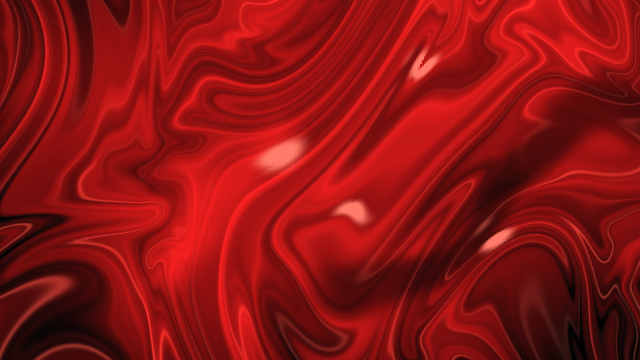
A WebGL 2 fragment shader for this background:

```glsl
#version 300 es
precision highp float;
// Glossy red marbled liquid: layered sines fold the plane, and the folded
// coordinate is striped into soft bands and thin bright contour lines.
// Broad light, a dark channel and a few wet highlights shade the result.
uniform vec2 u_resolution;
out vec4 fragColor;

// Fold the plane with sines of rising frequency, turning between layers.
vec2 foldPlane(vec2 p) {
    p *= vec2(1.15, 0.85);
    float k = 4.2;
    for (int i = 0; i < 6; i++) {
        float n = float(i);
        p += 0.95 / k * sin(k * p.yx + vec2(1.3 + 1.7 * n, 4.1 + 2.9 * n));
        p = mat2(0.92, 0.39, -0.39, 0.92) * p;
        k *= 1.42;
    }
    // Undo the accumulated turn so that streaks lean upright.
    return mat2(-0.74, -0.67, 0.67, -0.74) * p;
}

float flowAt(vec2 q) {
    return q.x + 0.12 * sin(4.0 * q.y);
}

// Lopsided stripe that fades out before it gets finer than the pixel grid.
float stripe(float phase) {
    float rate = fwidth(phase);
    return sin(phase + 0.8 * sin(phase)) * exp(-0.3 * rate * rate);
}

// Thin line at each half turn of the phase, never thinner than a pixel.
float contour(float phase, float width) {
    float w = max(width, 0.8 * fwidth(phase));
    return exp(-pow(sin(phase) / w, 2.0)) * min(1.0, 1.6 * width / w);
}

void main() {
    vec2 p = gl_FragCoord.xy / u_resolution.y;
    p.x += 0.5 * (1.7778 - u_resolution.x / u_resolution.y);
    vec2 q = foldPlane(p);
    float flow = flowAt(q);
    float slope = length(vec2(dFdx(flow), dFdy(flow))) * u_resolution.y;
    vec2 wavy = p + 0.03 * sin(9.0 * p.yx + vec2(1.0, 3.0))
                  + 0.016 * sin(21.0 * p.yx + vec2(4.0, 0.5));

    // Broad light, falling off towards the corners.
    float rim = smoothstep(0.6, 1.2, length((wavy - vec2(1.0, 0.68)) * vec2(1.0, 1.25)));
    float tone = 0.64 - 0.42 * rim;
    tone += 0.07 * sin(4.0 * q.y + 2.0 * sin(3.0 * q.x));

    // Dark channel climbing to the right, with a shaded pool below it.
    float channelY = 0.18 + 0.5 * smoothstep(1.0, 1.7, wavy.x);
    float channel = exp(-pow((wavy.y - channelY) / 0.08, 4.0))
                  * smoothstep(0.8, 1.0, wavy.x);
    tone -= 0.3 * channel;
    vec2 pool = p - vec2(1.6, 0.2);
    tone -= 0.1 * exp(-dot(pool, pool) / 0.12);

    // Lit ribbon bending round a quarter circle.
    float ribbonGap = length(wavy - vec2(0.8, 0.25)) - 0.32;
    float ribbon = exp(-pow(ribbonGap / 0.07, 2.0))
                 * (1.0 - smoothstep(0.74, 0.88, wavy.x)) * smoothstep(0.15, 0.32, wavy.y);
    tone += 0.27 * ribbon;

    // Bands at three scales.
    float bands = 0.15 * stripe(17.0 * flow + 1.2 * sin(4.0 * q.y))
                + 0.11 * stripe(39.0 * flow + 2.0 * sin(3.3 * q.y))
                + 0.06 * stripe(88.0 * flow + sin(6.0 * q.y));
    tone += bands * (1.0 - 0.7 * channel) * (1.0 - 0.55 * ribbon);

    // Thin contour lines, strongest away from the middle.
    float outer = smoothstep(0.3, 0.8, length(p - vec2(0.85, 0.55)));
    float patches = smoothstep(-0.6, 0.7, sin(5.0 * q.y + 1.0) + 0.4 * sin(7.0 * p.x));
    float lines = patches * (0.4 + 0.6 * outer)
                * contour(13.0 * flow + 0.8 * sin(5.0 * q.y), 0.1);
    lines += 0.45 * (1.0 - patches) * (0.3 + 0.7 * outer)
           * contour(31.0 * flow + sin(4.0 * q.y), 0.2);
    lines *= 1.0 - 0.6 * ribbon;

    // Wet highlights stretched along the flow.
    float shine = 0.0;
    for (int i = 0; i < 4; i++) {
        float n = float(i);
        vec2 spot = vec2(0.78 + 0.2 * n, 0.57 - 0.25 * sin(2.5 * n));
        float size = i == 0 ? 0.075 : 0.055;
        float across = (flow - flowAt(foldPlane(spot))) / max(slope, 0.8);
        vec2 away = p - spot;
        shine += exp(-dot(away, away) / (size * size) - pow(across / (0.3 * size), 2.0));
    }

    // Red ramp from near black, then the pink lines and highlights.
    tone = clamp(tone, 0.02, 0.95);
    vec3 color = vec3(tone, vec2(0.03 + 0.1 * tone * tone));
    color *= smoothstep(-0.02, 0.14, tone);
    color += vec3(0.38, 0.15, 0.12) * lines;
    color = mix(color, vec3(1.0, 0.48, 0.41), smoothstep(0.12, 0.75, shine));
    fragColor = vec4(clamp(color, 0.0, 1.0), 1.0);
}
```
